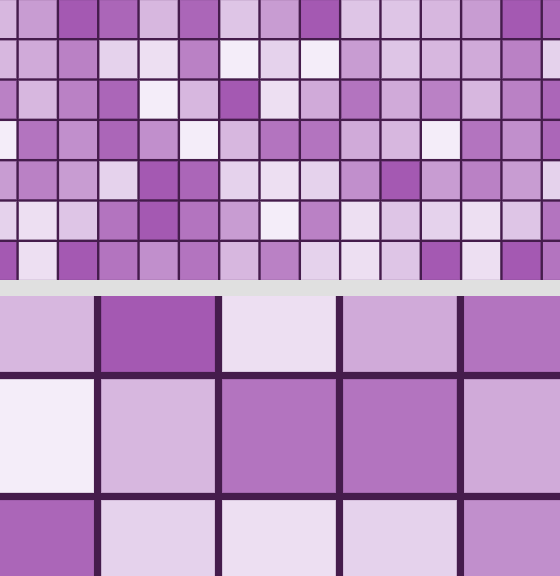
Top: the whole. Bottom: its middle third, enlarged.
Give the GLSL for this pattern, as a Shadertoy shader.

```glsl
const float CELL_SIZE = 0.144;      // fraction of canvas height
const float GROUT_WIDTH = 0.060;    // fraction of a cell
const float COLUMN_PERIOD = 11.0;   // columns before the shades recur
const float SHADE_COUNT = 12.0;
const vec2 GRID_SHIFT = vec2(-0.0012, 0.0);

const vec3 GROUT = vec3(0.27, 0.11, 0.30);
const vec3 DEEP_ORCHID = vec3(0.643, 0.349, 0.698);
const vec3 PALE_LILAC = vec3(0.957, 0.929, 0.976);

float hash21(vec2 p) {
    vec3 q = fract(vec3(p.xyx) * 0.1031);
    q += dot(q, q.yzx + 33.33);
    return fract((q.x + q.y) * q.z);
}

// One of several evenly spaced shades per tile
vec3 tileColor(vec2 cell, float period, float shades) {
    vec2 id = vec2(mod(cell.x, period), cell.y) + 17.0;
    float level = floor(hash21(id) * shades) / (shades - 1.0);
    return mix(DEEP_ORCHID, PALE_LILAC, level);
}

// Antialiased coverage of the lines between unit cells
float gridLines(vec2 p, float width, float pixel) {
    vec2 toLine = 0.5 - abs(fract(p) - 0.5);
    float d = min(toLine.x, toLine.y) - 0.5 * width;
    return clamp(0.5 - d / pixel, 0.0, 1.0);
}

void mainImage(out vec4 fragColor, in vec2 fragCoord) {
    // A tile sits at the canvas centre
    vec2 uv = (fragCoord - 0.5 * iResolution.xy) / iResolution.y;
    vec2 grid = (uv - GRID_SHIFT) / CELL_SIZE + 0.5;
    float pixel = 1.0 / (iResolution.y * CELL_SIZE);

    vec3 color = tileColor(floor(grid), COLUMN_PERIOD, SHADE_COUNT);
    color = mix(color, GROUT, gridLines(grid, GROUT_WIDTH, pixel));
    fragColor = vec4(color, 1.0);
}
```
